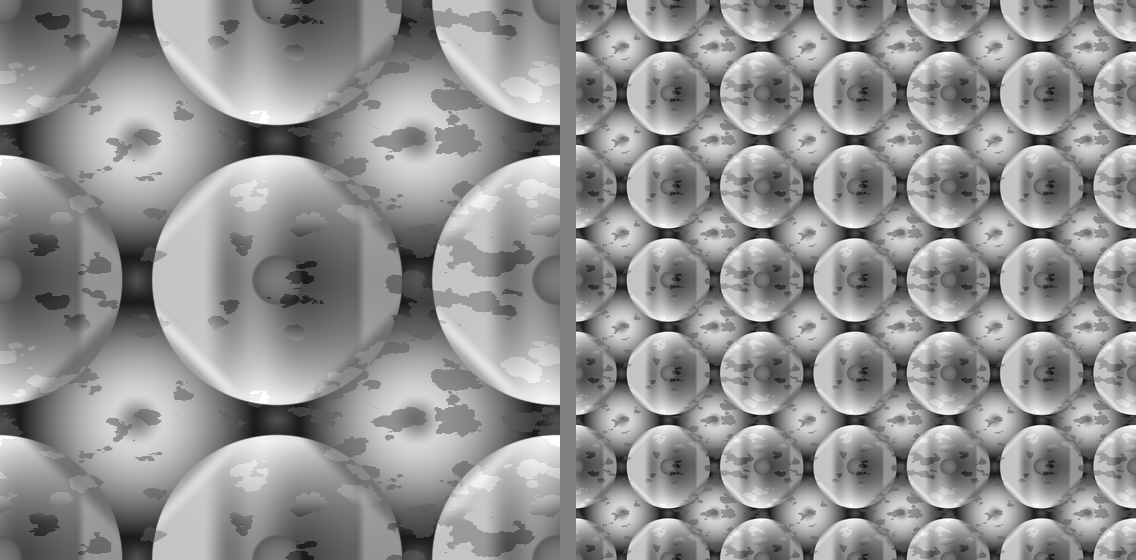
Left, the tile; right, the same tile 3 across and 3 down.
A WebGL 2 fragment shader for this pattern:

```glsl
#version 300 es
precision highp float;
// Two by two grid of large shaded discs with glowing rings in the gaps between.
// Each part is a grey profile of its local position; wear is layered cellular
// noise on a wrapping lattice, heavier on one side of the canvas.
uniform vec2 u_resolution;
out vec4 fragColor;

const float TAU = 6.2831853;
const float REPEATS = 2.0;
const float DISC_RADIUS = 0.4466;
const float BOSS_RADIUS = 0.088;
const vec2 GRID_SHIFT = vec2(0.01, 0.0);

vec2 hash2(vec2 p) {
  vec3 h = fract(p.xyx * vec3(0.1031, 0.1030, 0.0973));
  h += dot(h, h.yzx + 33.33);
  return fract((h.xx + h.yz) * h.zy);
}

// Distance to the nearest scattered point; wraps after `period` cells.
float cellular(vec2 p, vec2 period, float seed) {
  vec2 cell = floor(p);
  float nearest = 4.0;
  for (int j = -1; j <= 1; j++) {
    for (int i = -1; i <= 1; i++) {
      vec2 neighbour = cell + vec2(i, j);
      vec2 d = neighbour + hash2(mod(neighbour, period) + seed) - p;
      nearest = min(nearest, dot(d, d));
    }
  }
  return sqrt(nearest);
}

// Billowing sum of cellular layers over a patch two cells wide and one high.
float billow(vec2 p) {
  vec2 frequency = vec2(4.0, 7.0);
  float sum = 0.0, weight = 0.5;
  for (int octave = 0; octave < 5; octave++) {
    float layer = cellular(p * frequency, frequency * vec2(REPEATS, 1.0), 17.0 * float(octave + 1));
    sum += weight * (1.0 - layer);
    frequency *= 2.0;
    weight *= 0.5;
  }
  return sum / 0.96875;
}

// Disc: vertical bands, bright poles, slanted facets and a soft central boss.
float discShade(vec2 p) {
  float grey = mix(0.77, 0.45, smoothstep(-0.27, -0.17, p.x));
  grey += 0.09 * smoothstep(-0.16, -0.09, p.x);
  grey = mix(grey, 0.27, smoothstep(-0.09, 0.08, p.x));
  grey += 0.10 * smoothstep(0.08, 0.28, p.x);
  grey = mix(grey, 0.58, smoothstep(0.28, 0.32, p.x));

  float pole = 0.95 - 0.6 * abs(p.x + 0.05);
  grey = mix(grey, pole, pow(min(abs(p.y) / 0.42, 1.0), 1.6));

  float slant = abs(p.x) + abs(p.y);
  float leftSide = smoothstep(0.0, -0.1, p.x);
  float rightSide = smoothstep(0.03, 0.12, p.x);
  float ridge = 1.0 - smoothstep(0.0, 0.05, abs(slant - 0.56));
  grey = mix(grey, 0.64, leftSide * smoothstep(0.57, 0.63, slant));
  grey = mix(grey, 0.90, leftSide * ridge * (p.y < 0.0 ? 0.85 : 0.6));
  grey = mix(grey, 0.38, 0.75 * rightSide * smoothstep(0.5, 0.58, slant));

  float r = length(p) / BOSS_RADIUS;
  float boss = mix(0.48, 0.35, min(r * r, 1.0));
  return mix(grey, boss, smoothstep(1.08, 0.92, r));
}

// Gap: glowing ring, dark surround and crossed creases between the discs.
float gapShade(vec2 p) {
  float r = length(p);
  float fall = clamp((r - 0.08) / 0.34, 0.0, 1.0);
  float grey = mix(0.50, 0.84, smoothstep(0.0, 0.1, r));
  grey = mix(grey, 0.10, pow(fall, 1.5));
  float saddle = smoothstep(0.41, 0.5, r);
  return grey + saddle * (0.21 - 2.5 * min(abs(p.x), abs(p.y)));
}

// Offset from the nearest whole-number grid point.
vec2 nearestOffset(vec2 p) {
  return p - floor(p + 0.5);
}

void main() {
  vec2 uv = gl_FragCoord.xy / u_resolution;
  vec2 grid = uv * REPEATS + GRID_SHIFT;
  float edge = REPEATS / min(u_resolution.x, u_resolution.y);

  vec2 discPos = nearestOffset(grid);
  vec2 gapPos = nearestOffset(grid - 0.5);
  float inside = 1.0 - smoothstep(-edge, edge, length(discPos) - DISC_RADIUS);
  float grey = mix(gapShade(gapPos), discShade(discPos), inside);

  // Wear lightens the poles of the discs and stains their middles and the gaps.
  float heaviness = 0.5 + 0.5 * cos(TAU * (uv.x - 0.82));
  float threshold = mix(0.74, 0.63, heaviness);
  float noise = billow(grid);
  float worn = smoothstep(threshold - 0.006, threshold + 0.006, noise);
  float discShift = mix(-0.17, 0.09, smoothstep(0.12, 0.24, abs(discPos.y)));
  float gapShift = 0.55 * (0.36 - grey);
  grey += worn * mix(gapShift, discShift, inside);

  fragColor = vec4(vec3(clamp(grey, 0.0, 1.0)), 1.0);
}
```
